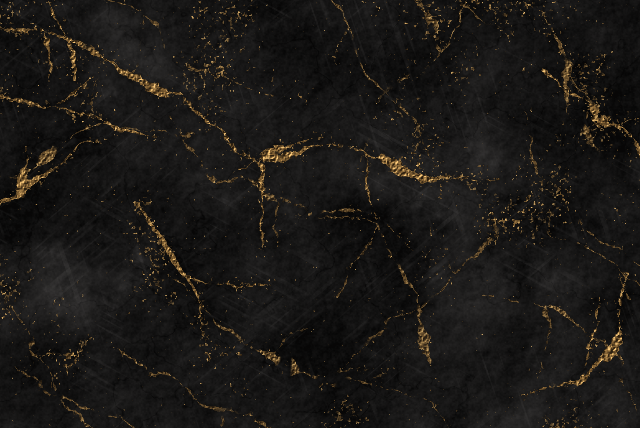
Give the GLSL for this texture, as a WebGL 2 fragment shader.

```glsl
#version 300 es
precision highp float;
// Black marble with a net of crumbling gold veins, nuggets and gold dust.

#define VEINS 112           // strokes, in families of four
#define VEIN_WIDTH 0.0016   // thinnest half width
#define VEIN_SWELL 0.0100   // extra half width where a vein thickens
#define NUGGET 0.016        // half width of the largest lumps
#define WANDER 0.13         // how far veins stray from straight
#define FLECKS 0.85         // threshold for loose flecks, lower gives more
#define STONE 0.079         // mean grey of the stone
#define MOTTLE 0.14         // contrast of the clouds in the stone
#define GOLD_DARK vec3(0.17, 0.12, 0.06)
#define GOLD_MID vec3(0.52, 0.39, 0.21)
#define GOLD_LIGHT vec3(0.98, 0.79, 0.48)

uniform vec2 u_resolution;
out vec4 fragColor;

float hash(vec2 p) {
    vec3 h = fract(vec3(p.xyx) * 0.1031);
    h += dot(h, h.yzx + 33.33);
    return fract((h.x + h.y) * h.z);
}

float noise(vec2 p) {
    vec2 c = floor(p), f = fract(p);
    f = f * f * (3.0 - 2.0 * f);
    return mix(mix(hash(c), hash(c + vec2(1, 0)), f.x),
               mix(hash(c + vec2(0, 1)), hash(c + vec2(1, 1)), f.x), f.y);
}

float fbm(vec2 p, float gain) {
    float sum = 0.0, total = 0.0, amp = 1.0;
    for (int i = 0; i < 6; i++) {
        sum += amp * noise(p);
        total += amp;
        p = mat2(1.6, 1.2, -1.2, 1.6) * p + 5.7;
        amp *= gain;
    }
    return sum / total;
}

// Crinkled foil height
float foil(vec2 p) {
    return 0.6 * noise(p * 165.0 + 11.0) + 0.4 * noise(p * 310.0 + 37.0);
}

// Fine straight scratches along one direction
float scratches(vec2 p, float angle) {
    vec2 dir = vec2(cos(angle), sin(angle));
    vec2 along = vec2(dot(p, dir), dot(p, vec2(-dir.y, dir.x)));
    float patch_ = smoothstep(0.45, 0.8, noise(p * 8.0 + angle * 40.0));
    return patch_ * smoothstep(0.72, 0.95, noise(along * vec2(9.0, 150.0) + 60.0));
}

// Returns vein coverage in x and distance to the nearest vein in y
vec2 veins(vec2 p, float grain, float soft) {
    vec2 q = p + WANDER * (vec2(fbm(p * 4.6 + 20.0, 0.54), fbm(p * 4.6 + 63.0, 0.54)) - 0.5);
    float swell = pow(noise(p * 19.0 + 4.0), 3.0);
    float ragged = noise(p * 52.0 + 15.0) - 0.5;
    float gaps = noise(p * 30.0 + 2.0);
    vec2 trunkStart, trunkEnd;
    float trunkAngle = 0.0, cover = 0.0, nearest = 9.0;
    for (int i = 0; i < VEINS; i++) {
        float id = float(i), family = float(i / 4);
        float r1 = hash(vec2(id, 3.1)), r2 = hash(vec2(id, 17.7));
        float r3 = hash(vec2(id, 41.3)), r4 = hash(vec2(id, 73.9));
        float faint = step(0.5, hash(vec2(family, 29.3)));
        int role = i % 4;
        vec2 start;
        float angle, len;
        if (role == 0) {            // trunk, spread evenly over the slab
            start = fract(vec2(0.31, 0.87) + family * vec2(0.7549, 0.5698));
            start = start * vec2(1.7, 1.2) - vec2(0.2, 0.06);
            angle = r1 < 0.68 ? mix(-1.15, -0.25, r2) : mix(0.3, 0.95, r2);
            len = mix(0.15, 0.3, r3);
        } else if (role < 3) {      // trunk carried on from either end
            start = role == 1 ? trunkEnd : trunkStart;
            angle = trunkAngle + (r1 - 0.5) * 1.5 + (role == 1 ? 0.0 : 3.1416);
            len = mix(0.09, 0.25, r3);
        } else {                    // side branch
            start = mix(trunkStart, trunkEnd, r1);
            angle = trunkAngle + (r2 < 0.5 ? -1.0 : 1.0) * mix(0.5, 1.2, r4);
            len = mix(0.08, 0.22, r3);
        }
        vec2 end = start + len * vec2(cos(angle), sin(angle));
        if (role == 0) { trunkStart = start; trunkEnd = end; trunkAngle = angle; }

        float t = clamp(dot(q - start, end - start) / (len * len), 0.0, 1.0);
        float d = length(q - mix(start, end, t));
        float taper = (role == 0 ? 1.0 : 1.0 - 0.55 * t) * (1.0 - 0.5 * faint);
        float width = taper * (VEIN_WIDTH + VEIN_SWELL * swell);
        if (r4 < 0.09) {            // a blunt lump part way along
            float along = (t - mix(0.2, 0.8, r2)) * len / 0.036;
            width += NUGGET * mix(0.5, 1.0, r3) * exp(-pow(along, 4.0));
        }
        float broken = 0.04 + 0.24 * faint + (role == 3 ? 0.1 : 0.0);
        float strength = (1.0 - 0.25 * faint) * smoothstep(broken - 0.1, broken + 0.12, gaps);
        float edge = d + (grain - 0.5) * 0.009 + ragged * (0.001 + width);
        cover = max(cover, strength * (1.0 - smoothstep(width - soft, width + soft, edge)));
        nearest = min(nearest, d + 0.012 * faint);
    }
    return vec2(cover, nearest);
}

void main() {
    vec2 p = gl_FragCoord.xy / u_resolution.y;
    float soft = max(0.0010, 0.4 / u_resolution.y);
    float grain = foil(p);
    vec2 vein = veins(p, grain, soft);

    // Stone: mottling, pale patches, leathery relief, cracks and scratches
    float cloud = fbm(p * 6.0 + 8.0, 0.62);
    float patches = smoothstep(0.5, 0.75, fbm(p * 3.6 + 51.0, 0.55));
    float leather = fbm(p * 30.0, 0.6) - fbm(p * 30.0 + vec2(-0.2, 0.2), 0.6);
    float tooth = noise(p * 260.0) + 0.6 * noise(p * 95.0 + 9.0) - 0.8;
    float crack = 1.0 - smoothstep(0.0, 0.011, abs(fbm(p * 5.0 + 90.0, 0.5) - 0.5));
    float grey = STONE + MOTTLE * (cloud - 0.5) + 0.075 * patches + 0.028 * tooth;
    grey += 0.1 * leather - 0.025 * crack;
    grey += 0.035 * (scratches(p, 0.7) + scratches(p, -0.5) + scratches(p, 1.9));
    grey *= 1.0 - 0.25 * exp(-vein.y * 60.0);
    vec3 colour = max(grey, 0.025) * vec3(1.03, 1.0, 0.99);

    // Loose dust gathers in clusters and beside the veins
    float cluster = smoothstep(0.5, 0.72, fbm(p * 6.0 + 77.0, 0.55));
    float limit = FLECKS - 0.2 * cluster - 0.18 * exp(-vein.y * 65.0);
    float fleck = smoothstep(limit, limit + 0.1, foil(p + 3.0));
    fleck *= mix(0.3, 1.0, noise(p * 35.0 + 6.0));

    // Gold lit from the upper left
    float relief = grain - foil(p + vec2(-0.0025, 0.0025));
    float shine = clamp(0.46 + 1.4 * relief + 0.3 * (grain - 0.5), 0.0, 1.0);
    vec3 gold = mix(GOLD_DARK, GOLD_MID, smoothstep(0.0, 0.55, shine));
    gold = mix(gold, GOLD_LIGHT, smoothstep(0.5, 1.0, shine));
    colour = mix(colour, gold, max(vein.x, fleck));
    fragColor = vec4(colour, 1.0);
}
```
